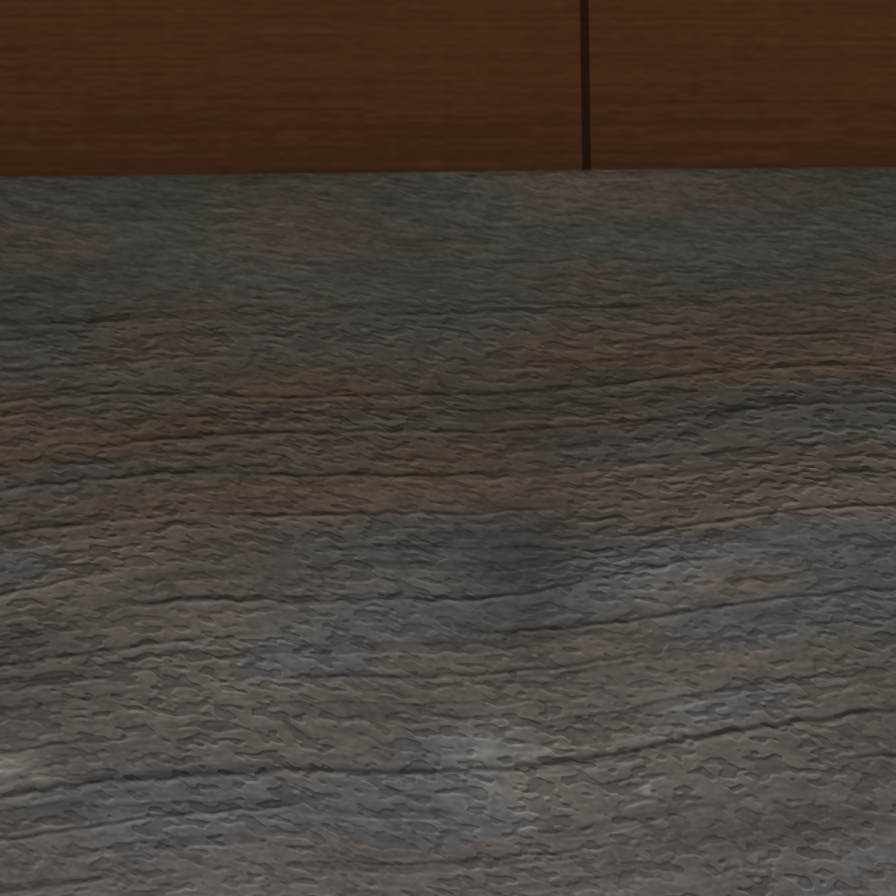
Reproduce this texture procedurally as a three.js fragment shader.

```glsl
// Weathered grey wood board with embossed grain, below a reddish-brown panel with one seam.
varying vec2 vUv;

const vec3 BOARD_NEAR = vec3(0.350, 0.330, 0.315);
const vec3 BOARD_MID = vec3(0.300, 0.276, 0.252);
const vec3 BOARD_FAR = vec3(0.250, 0.228, 0.198);
const vec3 BROWN_TINT = vec3(0.260, 0.213, 0.172);
const vec3 COOL_TINT = vec3(0.94, 1.0, 1.06);
const vec3 PALE_WEAR = vec3(0.48, 0.47, 0.44);
const vec3 PANEL_LIGHT = vec3(0.272, 0.164, 0.092);
const vec3 PANEL_DARK = vec3(0.202, 0.122, 0.070);
const vec3 SEAM_COLOR = vec3(0.115, 0.068, 0.038);
const float EDGE_LEFT = 0.803;
const float EDGE_RISE = 0.011;
const float SEAM_X = 0.652;
const float GROOVE_STEP = 0.0483;
const float GROOVE_START = 0.011;
const float RELIEF = 0.20;
const float HOLLOW = 0.13;
const vec2 LIGHT_STEP = vec2(-0.0016, 0.0030);

float hash(vec2 p) {
  return fract(sin(dot(p, vec2(127.1, 311.7))) * 43758.5453);
}

float noise(vec2 p) {
  vec2 i = floor(p), f = fract(p);
  f = f * f * (3.0 - 2.0 * f);
  return mix(mix(hash(i), hash(i + vec2(1.0, 0.0)), f.x),
             mix(hash(i + vec2(0.0, 1.0)), hash(i + vec2(1.0, 1.0)), f.x), f.y);
}

float fbm(vec2 p) {
  float sum = 0.0, amp = 0.5;
  for (int i = 0; i < 4; i++) {
    sum += amp * noise(p);
    p = p * 2.03 + 17.3;
    amp *= 0.5;
  }
  return sum;
}

float blob(vec2 p, vec2 center, vec2 size) {
  vec2 d = (p - center) / size;
  return exp(-dot(d, d));
}

// Height along the fibres: they climb to the right, less so far away.
float fibre(vec2 p) {
  float bend = 0.086 * p.x + 0.012 * sin(8.17 * p.x);
  float wobble = 0.007 * (noise(p * vec2(9.0, 14.0)) - 0.5) + 0.004 * (noise(p * vec2(60.0, 40.0)) - 0.5);
  return p.y - bend * (1.0 - 0.88 * smoothstep(0.35, 0.8, p.y)) + wobble;
}

// Carved surface: slanted crumbs, long ridges and broken grooves.
float surface(vec2 p) {
  float s = fibre(p);
  float v = s * (1.0 + 0.55 * s);
  float coarse = noise(vec2(p.x * 58.0 + v * 55.0, v * 112.0));
  float fine = noise(vec2(p.x * 125.0 + v * 80.0, v * 180.0));
  float crumbs = 0.6 * coarse + 0.4 * fine;
  float patchy = 0.55 + 0.75 * noise(vec2(p.x * 7.0, s * 16.0));
  float ridges = noise(vec2(p.x * 4.5, v * 66.0 + 9.0));
  float h = 0.85 * patchy * smoothstep(0.36, 0.50, crumbs) + 0.65 * smoothstep(0.22, 0.44, ridges);
  for (int i = 0; i < 14; i++) {
    float k = float(i);
    float major = i == 2 ? 1.0 : 0.0;
    float drift = (1.0 - major) * 0.022 * (noise(vec2(p.x * 2.6, k * 5.7)) - 0.5);
    float reach = smoothstep(0.36, 0.56, noise(vec2(p.x * 3.4 + k * 7.3, k * 3.1)) + 0.08 * (1.0 - mod(k, 2.0)));
    float d = (s - GROOVE_START - GROOVE_STEP * k - drift) / (0.0027 + 0.0017 * major);
    h -= exp(-d * d) * mix(1.05 * reach, 1.6, major);
  }
  return h;
}

vec3 board(vec2 p) {
  float s = fibre(p);
  vec3 col = mix(BOARD_NEAR, BOARD_MID, smoothstep(-0.05, 0.46, p.y));
  col = mix(col, BOARD_FAR, smoothstep(0.38, 0.72, p.y));

  // Broad stains and worn areas
  float stain = fbm(vec2(p.x * 3.0, s * 14.0));
  float brown = blob(p, vec2(0.25, 0.51), vec2(0.5, 0.10)) + 0.7 * blob(p, vec2(0.8, 0.58), vec2(0.4, 0.05));
  col = mix(col, BROWN_TINT, clamp(brown * (0.3 + stain), 0.0, 0.75));
  col *= 0.86 + 0.30 * stain;
  col *= mix(vec3(1.0), COOL_TINT, smoothstep(0.45, 0.75, noise(vec2(p.x * 6.0 + 3.0, s * 22.0))));
  col *= 1.0 - 0.14 * blob(p, vec2(0.0, 0.28), vec2(0.12, 0.03));
  col *= 1.0 - 0.14 * blob(p, vec2(0.59, 0.34), vec2(0.06, 0.10));
  col *= 1.0 + 0.10 * blob(p, vec2(0.84, 0.37), vec2(0.18, 0.08));
  float wear = blob(p, vec2(0.01, 0.14), vec2(0.05, 0.025)) + blob(p, vec2(0.55, 0.165), vec2(0.045, 0.025))
    + 0.7 * blob(p, vec2(0.56, 0.11), vec2(0.05, 0.02)) + 0.6 * blob(p, vec2(0.755, 0.21), vec2(0.02, 0.03));
  float flecks = smoothstep(0.3, 0.7, noise(vec2(p.x * 36.0 - s * 20.0, s * 110.0)));
  col = mix(col, PALE_WEAR, clamp(wear * (0.12 + 0.6 * flecks), 0.0, 0.8));
  col = mix(col, PALE_WEAR, 0.9 * blob(p, vec2(0.722, 0.118), vec2(0.006)));

  // Emboss: lit rims and darkened hollows, shallower far away
  float depth = mix(1.0, 0.40, smoothstep(0.54, 0.74, p.y));
  float h = surface(p);
  float slope = h - surface(p + LIGHT_STEP);
  col *= 1.0 + depth * (RELIEF * clamp(slope, -1.2, 1.0) + HOLLOW * (h - 0.92));

  // Fine slanted streaks and specks
  float streak = noise(vec2(p.x * 55.0 + s * 110.0, s * 210.0)) - 0.5;
  float speck = noise(vec2(p.x * 200.0 + s * 90.0, s * 260.0)) - 0.5;
  return col * (1.0 + 0.19 * streak + 0.14 * speck);
}

vec3 panel(vec2 p) {
  float lines = noise(vec2(p.x * 6.0, p.y * 230.0));
  float grain = 0.6 * lines + 0.4 * fbm(vec2(p.x * 2.0, p.y * 60.0));
  float shade = smoothstep(0.79, 0.98, p.y + 0.03 * p.x);
  vec3 col = mix(PANEL_DARK, PANEL_LIGHT, 0.35 + 0.45 * shade + 0.8 * (grain - 0.45));
  col *= 0.94 + 0.12 * noise(p * vec2(80.0, 256.0));
  float d = abs(p.x - SEAM_X - 0.014 * (1.0 - p.y));
  return mix(col, SEAM_COLOR, 0.9 * (1.0 - smoothstep(0.0035, 0.0062, d)));
}

void main() {
  float edge = EDGE_LEFT + EDGE_RISE * vUv.x;
  float above = smoothstep(-0.0018, 0.0018, vUv.y - edge);
  vec3 col = mix(board(vUv), panel(vUv), above);
  float contact = (vUv.y - edge) / 0.006;
  col *= 1.0 - 0.10 * exp(-contact * contact);
  gl_FragColor = vec4(col, 1.0);
}
```
